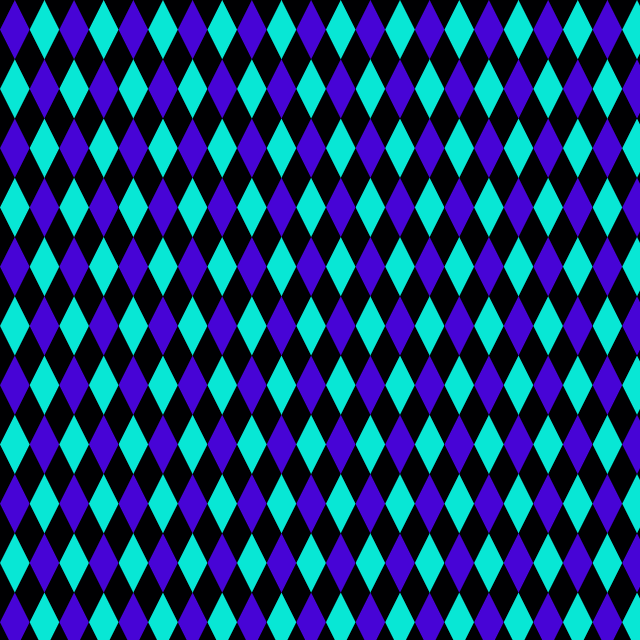
A Shadertoy shader for this pattern:

```glsl
#define COLUMNS 21.6
#define ROWS 10.8
#define GROUND vec3(0.0, 0.0, 0.006)
#define VIOLET vec3(0.28, 0.015, 0.84)
#define TURQUOISE vec3(0.03, 0.905, 0.835)

// Signed distance, in canvas units, to the diamond that fills a unit cell
float diamondDistance(vec2 local, vec2 cellsPerCanvas) {
    vec2 p = abs(local);
    return (p.x + p.y - 0.5) / length(cellsPerCanvas);
}

void mainImage(out vec4 fragColor, in vec2 fragCoord) {
    float pixel = 1.0 / iResolution.y;
    vec2 grid = vec2(COLUMNS, ROWS);

    // Cells are counted from the top left corner
    vec2 uv = vec2(fragCoord.x, iResolution.y - fragCoord.y) * pixel;
    vec2 cell = floor(uv * grid);
    vec2 local = fract(uv * grid) - 0.5;

    // Two colours alternate like a checkerboard
    float parity = mod(cell.x + cell.y, 2.0);
    vec3 diamondColor = mix(VIOLET, TURQUOISE, parity);

    // One pixel of edge smoothing
    float coverage = clamp(0.5 - diamondDistance(local, grid) / pixel, 0.0, 1.0);
    fragColor = vec4(mix(GROUND, diamondColor, coverage), 1.0);
}
```
